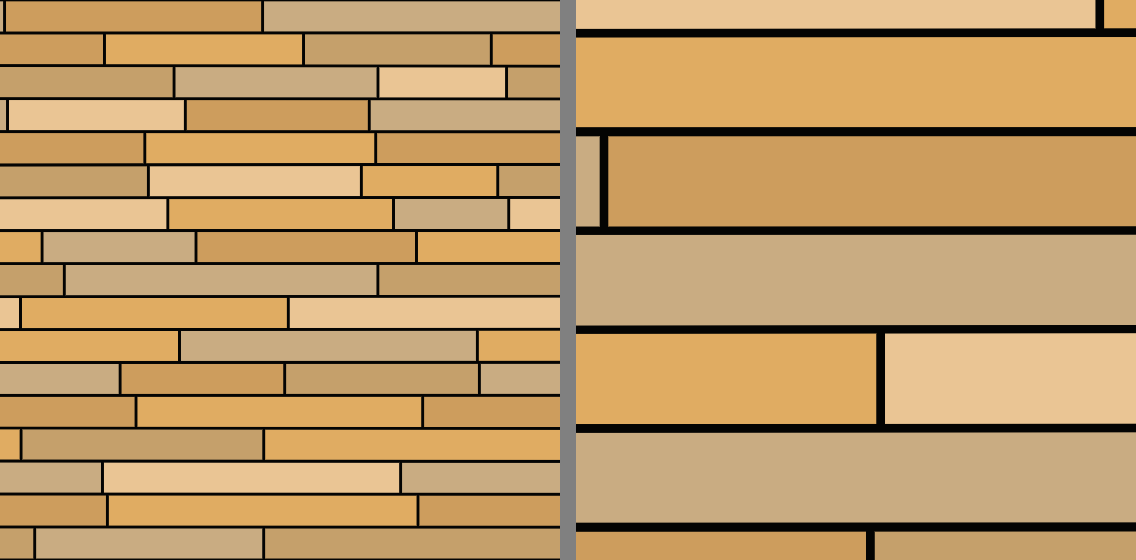
Left: the whole. Right: its middle third, enlarged.
Reproduce this pattern procedurally as a WebGL 2 fragment shader.

```glsl
#version 300 es
precision highp float;
// Plank floor: full-width courses of two or three flat-coloured boards.
// Each course wraps around horizontally; hashes place its joints, and
// slightly tilted dark seams separate the courses.

#define ROWS 17.0
#define LINE_WIDTH 0.0052
#define LINE_VARIATION 0.0006
#define SEAM_TILT 0.0022
#define FIRST_JOINT_RANGE 0.35
#define JOINT_JITTER 0.22
#define COLOUR_DRIFT 1.8
#define COLOUR_START 20.25

uniform vec2 u_resolution;
out vec4 fragColor;

const vec3 INK = vec3(0.015, 0.015, 0.01);
const vec3 WOOD[5] = vec3[5](
    vec3(0.773, 0.627, 0.420),  // khaki
    vec3(0.788, 0.675, 0.510),  // greige
    vec3(0.918, 0.773, 0.580),  // pale maple
    vec3(0.804, 0.616, 0.365),  // ochre
    vec3(0.878, 0.675, 0.384)); // honey

float hash(float n, float seed) {
    return fract(sin(n * 127.1 + seed * 311.7) * 43758.5);
}

// Two long boards or three shorter ones; the upper courses favour three.
float boardsInRow(float row) {
    bool hasThree = mod(row, 4.0) > 0.5 && (row > 8.5 || row == 5.0);
    return hasThree ? 3.0 : 2.0;
}

// Returns the board index in x and the distance to the nearest joint in y.
vec2 boardAt(float x, float row, float count) {
    float firstJoint = 0.004 + FIRST_JOINT_RANGE * pow(hash(row, 1.0), 1.4);
    float along = fract(x - firstJoint);
    float jointDistance = min(along, 1.0 - along);
    float board = 1.0;
    for (float k = 1.0; k < count; k++) {
        float jitter = JOINT_JITTER * (2.0 * hash(row, 2.0 + k) - 1.0);
        float joint = (k + jitter) / count;
        jointDistance = min(jointDistance, abs(along - joint));
        board += step(joint, along);
    }
    return vec2(mod(board, count), jointDistance);
}

// Steps around the palette so boards within a course never share a colour.
vec3 boardColour(float row, float board) {
    float start = floor(COLOUR_START - COLOUR_DRIFT * row);
    float stride = hash(row, 6.0) < 0.6 ? 1.0 : 2.0;
    return WOOD[int(mod(start + stride * board, 5.0))];
}

float lineCoverage(float dist, float width, float pixel) {
    return 1.0 - smoothstep(-0.5, 0.5, (dist - 0.5 * width) / pixel);
}

void main() {
    vec2 uv = gl_FragCoord.xy / u_resolution;
    vec2 pixel = 1.0 / u_resolution;

    // Nearest seam, tilted a little unless it lies on the canvas border
    float seam = round(uv.y * ROWS);
    float inner = step(0.5, seam) * step(seam, ROWS - 0.5);
    float tilt = inner * SEAM_TILT * (hash(seam, 7.0) - 0.5);
    float fromSeam = uv.y - seam / ROWS - tilt * (uv.x - 0.5);
    float row = clamp(seam - step(fromSeam, 0.0), 0.0, ROWS - 1.0);

    // Board fill
    vec2 board = boardAt(uv.x, row, boardsInRow(row));
    vec3 colour = boardColour(row, board.x);

    // Dark seams and joints
    float seamWidth = LINE_WIDTH + LINE_VARIATION * (hash(seam, 8.0) - 0.5);
    float ink = max(lineCoverage(abs(fromSeam), seamWidth, pixel.y),
                    lineCoverage(board.y, LINE_WIDTH, pixel.x));
    fragColor = vec4(mix(colour, INK, ink), 1.0);
}
```
